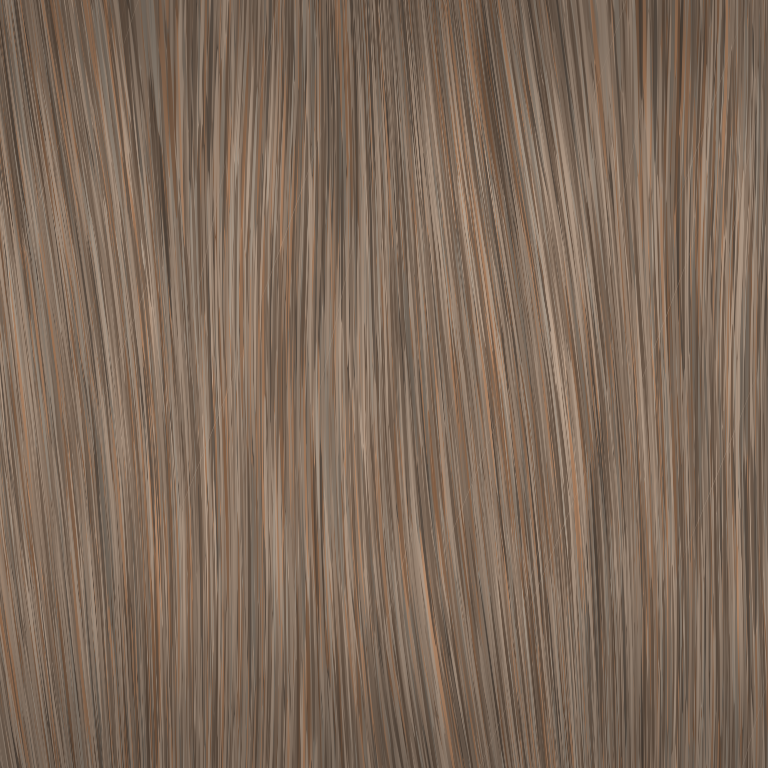
Write a Shadertoy shader that draws this texture.

```glsl
// Fine brown hair: many layers of thin tapered strands follow a gently leaning flow.
// Each layer splits the flow into columns and segments, one hashed strand per cell.
// Soft clump shading, a few pale stray hairs and darker ends finish the surface.

const float PI = 3.14159265;
const int LAYERS = 26;

const vec3 DEEP_BROWN = vec3(0.33, 0.265, 0.215);
const vec3 PALE_BEIGE = vec3(0.65, 0.57, 0.50);
const vec3 COPPER = vec3(0.56, 0.39, 0.27);
const vec3 ASH_GREY = vec3(0.50, 0.47, 0.43);
const vec3 SHADOW = vec3(0.24, 0.20, 0.17);
const vec3 BASE_BROWN = vec3(0.46, 0.385, 0.325);

float hash(vec2 p) {
    return fract(sin(dot(p, vec2(127.1, 311.7))) * 43758.5453);
}

float valueNoise(vec2 p) {
    vec2 cell = floor(p);
    vec2 f = fract(p);
    f = f * f * (3.0 - 2.0 * f);
    float low = mix(hash(cell), hash(cell + vec2(1.0, 0.0)), f.x);
    float high = mix(hash(cell + vec2(0.0, 1.0)), hash(cell + vec2(1.0, 1.0)), f.x);
    return mix(low, high, f.y);
}

// Horizontal coordinate that stays constant along the combed direction
float combedX(vec2 uv) {
    float lean = 0.08 + 0.07 * cos(2.0 * PI * (uv.x - 0.65) / 0.6);
    float wave = 0.004 * sin(7.0 * uv.y + 11.0 * uv.x);
    return uv.x + lean * (uv.y - 0.5) + wave;
}

// Mostly beige to brown, with some copper, ash and dark strands
vec3 strandColor(float tone, float kind) {
    vec3 color = mix(DEEP_BROWN, PALE_BEIGE, tone);
    float brightness = 0.82 + 0.36 * tone;
    color = mix(color, COPPER * brightness, 0.75 * step(0.87, kind));
    color = mix(color, ASH_GREY * brightness, 0.7 * step(kind, 0.16));
    return mix(color, SHADOW, 0.8 * step(kind, 0.05));
}

// Strand in the cell under (x, y): rgb colour and coverage
vec4 strandLayer(float x, float y, float columns, float span, float seed, float pixel) {
    float column = floor(x * columns);
    float along = y / span + hash(vec2(column, seed)) * 9.0;
    vec2 id = vec2(column + seed * 3.7, floor(along) + seed * 1.3);
    float t = fract(along);

    float offset = 0.3 * (hash(id + 2.1) - 0.5);
    float bend = 0.4 * (hash(id + 5.3) - 0.5) * (t - 0.5);
    float dist = abs(fract(x * columns) - 0.5 - offset - bend) / columns;

    float taper = sqrt(sin(PI * t));
    float halfWidth = mix(0.0007, 0.0021, hash(id + 8.7)) * taper;
    float coverage = 1.0 - smoothstep(halfWidth - 0.5 * pixel, halfWidth + 0.5 * pixel, dist);
    vec3 color = strandColor(hash(id + 11.9), hash(id + 17.3));
    return vec4(color, coverage * smoothstep(0.0, 0.3, taper));
}

// Sparse hair crossing the flow, returned as coverage
float strayHair(vec2 uv, float slant, float seed, float pixel) {
    float x = (uv.x - slant * uv.y + 0.06 * uv.y * uv.y) * 6.0 + seed;
    float column = floor(x);
    float along = uv.y / 0.28 + 5.0 * hash(vec2(column, seed));
    float random = hash(vec2(column, floor(along) + seed));
    float dist = abs(fract(x) - 0.2 - 0.6 * random) / 6.0;
    float line = 1.0 - smoothstep(0.0, 0.0006 + 0.5 * pixel, dist);
    return line * sin(PI * fract(along)) * step(0.5, random);
}

void mainImage(out vec4 fragColor, in vec2 fragCoord) {
    vec2 uv = fragCoord / iResolution.xy;
    float pixel = 1.0 / iResolution.y;
    float flowX = combedX(uv);
    vec3 color = BASE_BROWN;

    // Stacked strands, each layer tilted slightly differently
    for (int i = 0; i < LAYERS; i++) {
        float seed = float(i) + 1.0;
        float tilt = 0.10 * (hash(vec2(seed, 4.0)) - 0.5);
        float columns = mix(105.0, 160.0, hash(vec2(seed, 7.0)));
        float span = mix(0.22, 0.55, hash(vec2(seed, 9.0)));
        float x = flowX + tilt * (uv.y - 0.5) + 0.37 * seed;
        vec4 strand = strandLayer(x, uv.y, columns, span, seed, pixel);
        color = mix(color, strand.rgb, 0.78 * strand.a);
    }

    // Long soft clumps of light and shade
    float clump = valueNoise(vec2(flowX * 34.0 + 5.0, uv.y * 2.6));
    float lock = valueNoise(vec2(flowX * 80.0 + 40.0, uv.y * 4.0));
    color *= 0.87 + 0.17 * clump + 0.13 * lock;

    // Pale stray hairs
    float stray = strayHair(uv, 0.45, 3.0, pixel) + strayHair(uv, 0.3, 8.0, pixel);
    color = mix(color, PALE_BEIGE, 0.3 * min(stray, 1.0));

    // Darker towards the top and bottom
    float edge = abs(2.0 * uv.y - 1.0);
    color *= mix(1.04, 0.87, smoothstep(0.45, 1.0, edge));

    fragColor = vec4(color, 1.0);
}
```
